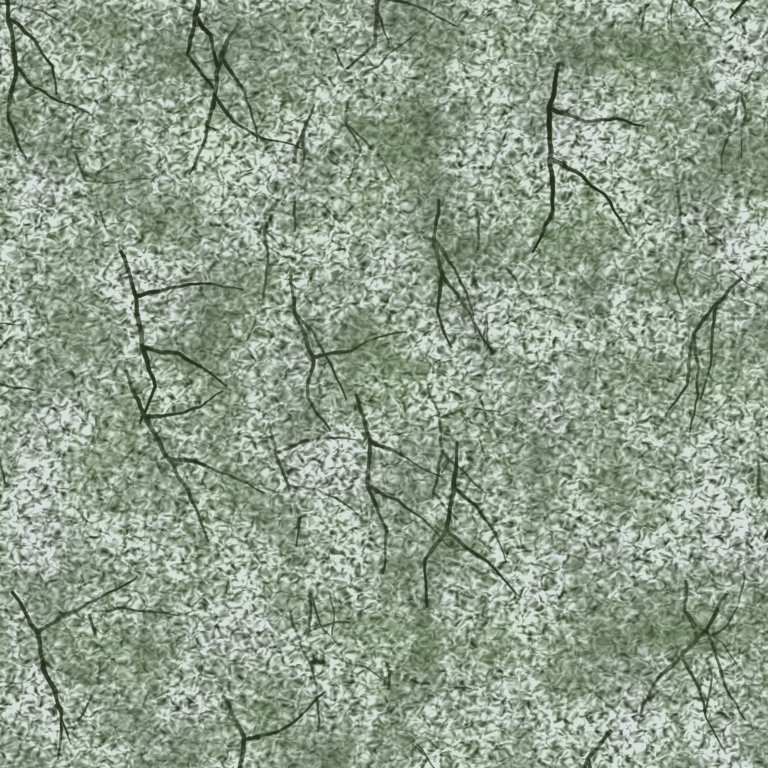
Write a Shadertoy shader that draws this texture.

```glsl
// Lichen-covered bark: mottled pale and mossy patches under a crisp fleck grain,
// crossed by dark branching cracks. Patches and grain are gradient noise; the
// cracks are short random walks with side twigs, scattered one per grid cell.

const vec3 CRACK = vec3(0.13, 0.175, 0.095);
const vec3 SHADE = vec3(0.19, 0.24, 0.16);
const vec3 MOSS  = vec3(0.46, 0.52, 0.43);
const vec3 PALE  = vec3(0.76, 0.81, 0.76);

float hash(vec2 p) {
    vec3 q = fract(p.xyx * 0.1031);
    q += dot(q, q.yzx + 33.33);
    return fract((q.x + q.y) * q.z);
}

vec2 heading(float angle) {
    return vec2(cos(angle), sin(angle));
}

float cornerValue(vec2 cell, vec2 offset) {
    return dot(heading(6.2832 * hash(cell)), offset);
}

float gradientNoise(vec2 p) {
    vec2 i = floor(p), f = p - i;
    vec2 u = f * f * f * (f * (f * 6.0 - 15.0) + 10.0);
    vec2 e = vec2(1.0, 0.0);
    float low  = mix(cornerValue(i, f), cornerValue(i + e, f - e), u.x);
    float high = mix(cornerValue(i + e.yx, f - e.yx), cornerValue(i + 1.0, f - 1.0), u.x);
    return mix(low, high, u.y);
}

vec2 noisePair(vec2 p) {
    return vec2(gradientNoise(p), gradientNoise(p + 80.0));
}

float fbm(vec2 p, int octaves) {
    float sum = 0.0, amplitude = 0.5;
    for (int i = 0; i < octaves; i++) {
        sum += amplitude * gradientNoise(p);
        p = mat2(1.6, 1.2, -1.2, 1.6) * p + 17.3;
        amplitude *= 0.62;
    }
    return sum;
}

// Irregular flecks: several sizes, bent by a finer warp
float fleckGrain(vec2 p) {
    p += 0.006 * noisePair(p * 60.0 + 7.0);
    return 0.35 * gradientNoise(p * 40.0 + 23.0) + 0.6 * gradientNoise(p * 78.0)
         + 0.85 * gradientNoise(p * 145.0 + 41.0) + 0.55 * gradientNoise(p * 215.0 + 5.0);
}

// Coverage of a segment whose half width runs from w.x to w.y
float taperedLine(vec2 p, vec2 a, vec2 b, vec2 w, float blur) {
    vec2 ab = b - a;
    float t = clamp(dot(p - a, ab) / dot(ab, ab), 0.0, 1.0);
    float width = mix(w.x, w.y, t);
    return 1.0 - smoothstep(width - blur, width + blur, length(p - a - ab * t));
}

// Thin side twig that bends as it goes
float twig(vec2 p, vec2 start, float angle, float width, vec2 seed, float blur) {
    float cover = 0.0;
    for (int k = 0; k < 3; k++) {
        float fk = float(k);
        angle += 0.9 * (hash(seed + fk * 3.7) - 0.5);
        vec2 end = start + heading(angle) * (0.12 + 0.08 * hash(seed + fk * 5.1));
        vec2 w = width * (1.0 - vec2(fk, fk + 1.0) * 0.2);
        cover = max(cover, taperedLine(p, start, end, w, blur));
        start = end;
    }
    return cover;
}

// Downward crack with twigs leaving two of its joints
float crack(vec2 p, vec2 start, float width, vec2 seed, float blur) {
    float cover = 0.0;
    float lean = -1.6 + 0.7 * (hash(seed + 9.2) - 0.5);
    for (int k = 0; k < 4; k++) {
        float fk = float(k);
        float angle = lean + 1.1 * (hash(seed + fk * 2.3) - 0.5);
        vec2 end = start + heading(angle) * (0.17 + 0.08 * hash(seed + fk * 4.9));
        vec2 w = width * (1.0 - abs(vec2(fk, fk + 1.0) - 1.5) * 0.2);
        cover = max(cover, taperedLine(p, start, end, w, blur));
        if (k < 2) {
            float turn = mix(0.75, 1.5, hash(seed + fk * 7.7));
            cover = max(cover, twig(p, end, angle + turn, width * 0.85, seed + fk + 0.5, blur));
        }
        start = end;
    }
    return cover;
}

float crackLayer(vec2 p, float scale, float width, float density, float seed) {
    p *= scale;
    float blur = scale * max(0.0013, 0.65 / iResolution.y);
    vec2 home = floor(p);
    float cover = 0.0;
    for (int y = -1; y <= 1; y++)
    for (int x = -1; x <= 1; x++) {
        vec2 cell = home + vec2(x, y);
        vec2 id = cell + seed;
        if (hash(id + 1.7) > density) continue;
        vec2 root = cell + vec2(hash(id + 2.9), hash(id + 6.3));
        float strength = mix(0.8, 1.0, hash(id + 8.1));
        cover = max(cover, strength * crack(p, root, width * strength, id, blur));
    }
    return cover;
}

// Colour ramp indexed by the green level
vec3 lichenColour(float level) {
    vec3 dark = mix(SHADE, MOSS, clamp((level - 0.24) / 0.28, 0.0, 1.0));
    return mix(dark, PALE, clamp((level - 0.52) / 0.29, 0.0, 1.25));
}

void mainImage(out vec4 fragColor, in vec2 fragCoord) {
    vec2 p = fragCoord / iResolution.y;

    // Ragged patches and slightly slanted flecks, rougher where it is pale
    vec2 warped = p + 0.02 * noisePair(p * 16.0 + 30.0);
    float patches = fbm(warped * 8.0 + 3.1, 4);
    float grain = fleckGrain(mat2(0.92, 0.34, -0.46, 1.05) * p);
    float roughness = clamp(1.0 + 1.8 * patches, 0.55, 1.45);
    float level = 0.635 + 0.41 * patches + 0.48 * roughness * grain;
    vec3 colour = lichenColour(level);

    // Slight drift between warm moss and cool lichen
    float hue = gradientNoise(p * 9.0 + 60.0) - 0.8 * patches;
    colour += hue * vec3(-0.015, 0.008, -0.035);

    // Cracks: bold ones over worn finer ones
    vec2 ragged = p + 0.0035 * noisePair(p * 45.0);
    float fine = crackLayer(ragged, 4.7, 0.0125, 0.6, 50.0);
    float bold = crackLayer(ragged, 3.7, 0.0135, 0.95, 11.0);
    float wear = smoothstep(-0.35, 0.15, gradientNoise(p * 22.0 + 9.0) - 0.3 * grain);
    colour = mix(colour, CRACK, 0.75 * fine * wear);
    colour = mix(colour, CRACK, bold * mix(0.7, 1.0, wear));

    fragColor = vec4(clamp(colour, 0.0, 1.0), 1.0);
}
```
